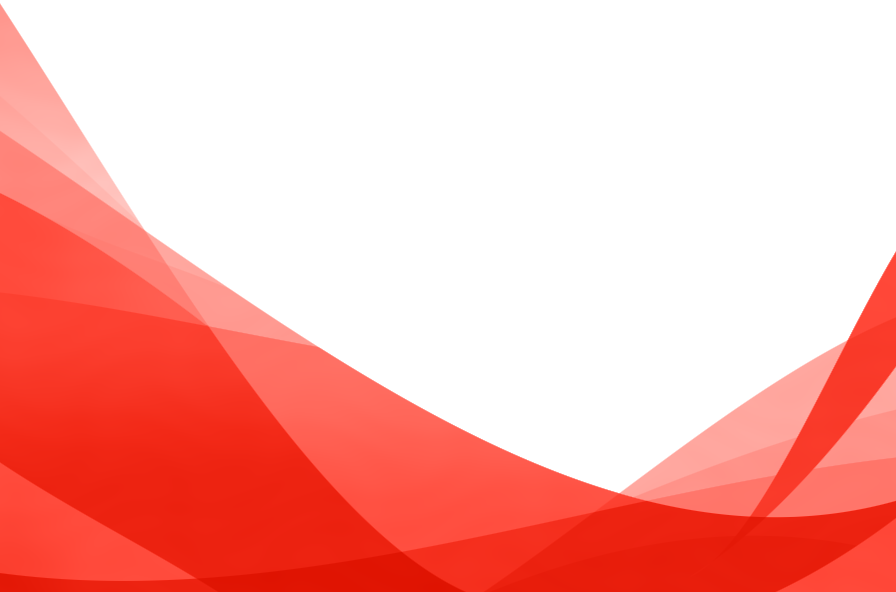
Give the GLSL for this background, as a WebGL 2 fragment shader.

```glsl
#version 300 es
precision highp float;
// Overlapping translucent red ribbons sweeping across a white background.
uniform vec2 u_resolution;
out vec4 fragColor;

// Coverage below a cubic through four heights evenly spaced from x0 to x1.
float below(vec2 p, float x0, float x1, vec4 h) {
  float t = 3.0 * clamp((p.x - x0) / (x1 - x0), 0.0, 1.0);
  float a = t - 1.0, b = t - 2.0, c = t - 3.0;
  float y = dot(h, vec4(-a * b * c / 6.0, t * b * c / 2.0, -t * a * c / 2.0, t * a * b / 6.0));
  float d = y - p.y;
  return clamp(0.5 + d / max(fwidth(d), 1e-5), 0.0, 1.0);
}

// Colour of stacked ink, from bare white to deep red.
vec3 ink(float depth) {
  vec3 tones[7] = vec3[7](vec3(1.0), vec3(1.0, 0.69, 0.66), vec3(1.0, 0.51, 0.47),
    vec3(1.0, 0.42, 0.37), vec3(1.0, 0.28, 0.22), vec3(0.95, 0.16, 0.09), vec3(0.87, 0.07, 0.0));
  vec3 col = tones[0];
  for (int i = 1; i < 7; i++) col = mix(col, tones[i], clamp(depth - float(i - 1), 0.0, 1.0));
  return col;
}

void main() {
  vec2 p = gl_FragCoord.xy / u_resolution;

  // Large sheets
  float steep = below(p, 0.0, 0.536, vec4(0.994, 0.571, 0.202, -0.01));
  float sweep = below(p, 0.0, 1.0, vec4(0.779, 0.435, 0.178, 0.154));
  float floorWave = below(p, 0.0, 1.0, vec4(0.032, 0.040, 0.136, 0.227));
  float rise = below(p, 0.536, 1.0, vec4(-0.004, 0.166, 0.334, 0.464));

  // Inner folds on the left
  float veil = below(p, 0.0, 0.159, vec4(0.838, 0.767, 0.694, 0.619));
  float crease = below(p, 0.0, 0.26, vec4(0.674, 0.610, 0.560, 0.510));
  float fold = below(p, 0.0, 0.23, vec4(0.674, 0.611, 0.536, 0.451));
  float shelf = below(p, 0.0, 0.358, vec4(0.506, 0.480, 0.447, 0.413));
  float corner = below(p, 0.0, 0.254, vec4(0.219, 0.140, 0.067, -0.01));

  // Inner folds and narrow ribbon on the right
  float tint = below(p, 0.66, 1.0, vec4(0.13, 0.20, 0.26, 0.308));
  float hill = below(p, 0.54, 1.0, vec4(-0.004, 0.070, 0.095, 0.063));
  float tail = below(p, 0.86, 1.0, vec4(-0.004, 0.032, 0.075, 0.125));
  float ribbon = below(p, 0.768, 1.0, vec4(0.024, 0.146, 0.356, 0.575))
               - below(p, 0.768, 1.0, vec4(0.024, 0.113, 0.233, 0.381));

  // Ink depth left of the steep curve
  float left = 0.75 + 0.8 * smoothstep(0.65, 1.0, p.y) + 0.15 * veil;
  left = mix(left, 1.95 + 0.2 * crease, sweep);
  left = mix(left, 3.4 + 0.5 * smoothstep(0.2, 0.0, p.x), fold);
  left = mix(left, 4.2 + 1.1 * smoothstep(0.48, 0.15, p.y), shelf);
  left = mix(left, 3.9 + 0.4 * smoothstep(0.12, 0.0, p.x) * smoothstep(0.2, 0.03, p.y), corner);
  left += floorWave * mix(0.6, 1.4, corner);

  // Ink depth right of it
  float under = mix(1.2 + 0.3 * crease, 2.8 + smoothstep(0.42, 0.1, p.y), shelf);
  under += 1.0 * floorWave + 0.5 * rise + 0.2 * hill * rise;
  float right = mix(rise * (1.2 + 0.45 * tint + 0.9 * floorWave), under, sweep);
  right = mix(right, 4.0, tail);
  right = mix(right, 4.0 + 0.45 * rise + 1.2 * sweep, ribbon);

  // Soft mottling where there is ink
  float depth = mix(right, left, steep);
  float mottle = sin(p.x * 41.0 + 3.0 * sin(p.y * 23.0)) * sin(p.y * 57.0 + 2.0 * sin(p.x * 31.0));
  depth += 0.04 * mottle * min(depth, 1.0);
  fragColor = vec4(ink(depth), 1.0);
}
```
